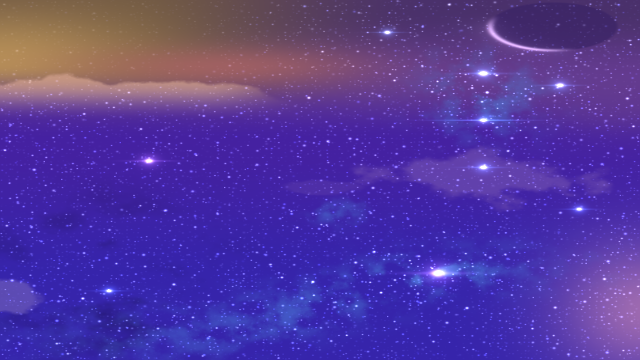
A Shadertoy shader for this background:

```glsl
// A violet night sky: warm haze at the upper left, drifting clouds, star dust
// and a thin crescent. Built from vertical gradients, Gaussian glows, fbm
// clouds and hashed star grids, all in units of the canvas height.

#define STAR_LAYERS 4
#define STAR_GAIN 0.85
#define DUST_GAIN 0.8
#define CLOUD_ROUGHNESS 1.5
#define MOON_CENTER vec2(1.537, 0.926)
#define MOON_RADII vec2(0.178, 0.067)

const vec3 INDIGO = vec3(0.21, 0.14, 0.67);
const vec3 VIOLET = vec3(0.27, 0.13, 0.63);
const vec3 PLUM   = vec3(0.39, 0.23, 0.56);
const vec3 DUSK   = vec3(0.29, 0.19, 0.42);
const vec3 OLIVE  = vec3(0.43, 0.34, 0.26);
const vec3 GOLD   = vec3(0.71, 0.56, 0.34);
const vec3 ROSE   = vec3(0.68, 0.39, 0.40);
const vec3 ORCHID = vec3(0.64, 0.43, 0.69);
const vec3 AZURE  = vec3(0.30, 0.50, 0.85);

float hash(vec2 p) {
    vec3 q = fract(p.xyx * 0.1031);
    q += dot(q, q.yzx + 33.33);
    return fract((q.x + q.y) * q.z);
}

float noise(vec2 p) {
    vec2 i = floor(p), f = fract(p);
    f = f * f * (3.0 - 2.0 * f);
    return mix(mix(hash(i), hash(i + vec2(1, 0)), f.x),
               mix(hash(i + vec2(0, 1)), hash(i + vec2(1, 1)), f.x), f.y);
}

float fbm(vec2 p) {
    float sum = 0.0, amp = 0.5;
    for (int i = 0; i < 5; i++) {
        sum += amp * noise(p);
        p = mat2(1.6, 1.2, -1.2, 1.6) * p + 7.3;
        amp *= 0.5;
    }
    return sum;
}

float glow(vec2 p, vec2 center, vec2 radii) {
    vec2 q = (p - center) / radii;
    return exp(-dot(q, q));
}

float cloud(vec2 p, vec2 center, vec2 radii) {
    float billow = fbm(p * vec2(9.0, 17.0) + 3.0) - 0.48;
    float body = 1.0 - length((p - center) / radii);
    return smoothstep(0.0, 0.4, body + CLOUD_ROUGHNESS * billow);
}

// Bright star: core, halo and a faint horizontal flare
vec3 star(vec2 p, vec2 center, float size, vec3 tint) {
    float core = glow(p, center, size * vec2(1.5, 0.85));
    float halo = 0.4 * glow(p, center, size * vec2(4.0, 2.6));
    float flare = 0.25 * glow(p, center, size * vec2(9.0, 0.4));
    return vec3(core) + tint * (halo + flare);
}

vec3 starField(vec2 p, float density) {
    vec3 light = vec3(0.0);
    float cells = 95.0;
    for (int i = 0; i < STAR_LAYERS; i++) {
        vec2 id = floor(p * cells) + 57.0 * float(i);
        vec2 jitter = 0.25 + 0.5 * vec2(hash(id + 11.0), hash(id + 29.0));
        vec2 offset = (fract(p * cells) - jitter) / cells;
        float power = pow(hash(id), 7.0) * (0.5 + 0.25 * float(i));
        float size = 0.0017 + 0.0004 * float(i);
        vec3 tint = mix(vec3(0.35, 0.4, 1.0), vec3(0.85, 0.9, 1.0), hash(id + 43.0));
        light += tint * power * glow(offset, vec2(0.0), size * vec2(1.4, 1.0));
        cells *= 0.55;
    }
    return light * density;
}

vec3 sky(vec2 p) {
    vec3 col = mix(INDIGO, VIOLET, smoothstep(0.2, 0.62, p.y));
    col = mix(col, PLUM, smoothstep(0.61, 0.77, p.y));
    col = mix(col, DUSK, smoothstep(0.78, 0.97, p.y));
    float warm = smoothstep(0.69, 0.82, p.y) * (1.0 - smoothstep(0.35, 1.22, p.x));
    vec3 haze = mix(OLIVE, GOLD, glow(p, vec2(0.0, 0.83), vec2(0.43, 0.14)));
    col = mix(col, haze, warm);
    col = mix(col, ROSE, 0.75 * glow(p, vec2(0.62, 0.815), vec2(0.4, 0.055)));
    col = mix(col, PLUM, 0.6 * glow(p, vec2(1.75, 0.70), vec2(0.25, 0.08)));
    col = mix(col, ORCHID, 0.95 * glow(p, vec2(1.80, 0.14), vec2(0.25, 0.19)));
    // Dark wisps at the lower left
    float wisp = smoothstep(0.5, 0.72, fbm(p * vec2(5.0, 9.0) + 19.0));
    return col * (1.0 - 0.3 * wisp * glow(p, vec2(0.28, 0.2), vec2(0.3, 0.22)));
}

void mainImage(out vec4 fragColor, in vec2 fragCoord) {
    vec2 p = fragCoord / iResolution.y;
    vec3 col = sky(p);

    // Dust: lower diagonal band, upper cluster and small patches
    float bandY = 0.06 + 0.2 * smoothstep(0.4, 1.4, p.x);
    float dust = 0.7 * glow(p, vec2(0.85, bandY), vec2(0.6, 0.08))
               + 0.8 * glow(p, vec2(1.34, 0.73), vec2(0.16, 0.11))
               + 0.9 * glow(p, vec2(1.22, 0.24), vec2(0.15, 0.04))
               + 0.7 * glow(p, vec2(0.94, 0.41), vec2(0.09, 0.035));
    float grain = smoothstep(0.32, 0.8, fbm(p * vec2(20.0, 28.0)));
    col = mix(col, AZURE, clamp(DUST_GAIN * dust * grain, 0.0, 0.7));

    // Long sunlit cloud bank with a ragged top
    float bankTop = 0.77 + 0.024 * glow(p, vec2(0.16, p.y), vec2(0.08, 1.0))
                  - 0.06 * smoothstep(0.62, 0.86, p.x)
                  + 0.045 * (fbm(p * vec2(13.0, 20.0)) - 0.48);
    float bank = (1.0 - smoothstep(bankTop - 0.012, bankTop + 0.004, p.y))
               * smoothstep(0.665, 0.75, p.y) * (1.0 - smoothstep(0.55, 0.87, p.x));
    vec3 bankColor = mix(vec3(0.57, 0.42, 0.62), vec3(0.80, 0.61, 0.53), smoothstep(0.70, 0.785, p.y));
    col = mix(col, bankColor, 0.85 * bank);

    // Violet clouds
    float drift = cloud(p, vec2(1.36, 0.508), vec2(0.30, 0.078));
    drift = max(drift, 0.4 * cloud(p, vec2(0.86, 0.477), vec2(0.14, 0.02)));
    col = mix(col, vec3(0.44, 0.31, 0.69), 0.68 * drift);
    col = mix(col, vec3(0.43, 0.36, 0.73), 0.7 * cloud(p, vec2(0.02, 0.165), vec2(0.10, 0.065)));

    // Dark disc with its lit lower-left rim
    vec2 q = (p - MOON_CENTER) / MOON_RADII;
    float dist = length(q);
    float disc = 1.0 - smoothstep(0.96, 1.04, dist);
    col = mix(col, vec3(0.23, 0.14, 0.40), 0.75 * disc);
    float facing = smoothstep(0.3, 0.95, dot(q / max(dist, 0.001), vec2(-0.74, -0.67)));
    float rim = exp(-pow(abs(dist - 0.98) / 0.055, 2.0)) + 0.2 * exp(-abs(dist - 1.0) * 6.0);
    col += vec3(0.55, 0.48, 0.52) * rim * facing;

    // Scattered stars, thinned over the warm haze, then the brightest few
    float haze = smoothstep(0.68, 0.8, p.y) * (1.0 - smoothstep(0.5, 1.1, p.x));
    col += STAR_GAIN * starField(p, (1.0 + 0.8 * dust) * (1.0 - 0.8 * haze) * (1.0 - 0.6 * disc));
    col += star(p, vec2(1.343, 0.796), 0.0075, AZURE);
    col += star(p, vec2(1.556, 0.763), 0.006, AZURE);
    col += star(p, vec2(1.343, 0.666), 0.006, AZURE) + 0.3 * AZURE * glow(p, vec2(1.343, 0.666), vec2(0.13, 0.002));
    col += star(p, vec2(1.343, 0.535), 0.006, AZURE);
    col += star(p, vec2(0.414, 0.553), 0.0065, ORCHID);
    col += star(p, vec2(1.217, 0.241), 0.011, ORCHID);
    col += star(p, vec2(1.609, 0.419), 0.005, AZURE);
    col += star(p, vec2(0.303, 0.192), 0.005, AZURE);
    col += star(p, vec2(1.076, 0.910), 0.005, AZURE);

    fragColor = vec4(clamp(col, 0.0, 1.0), 1.0);
}
```
